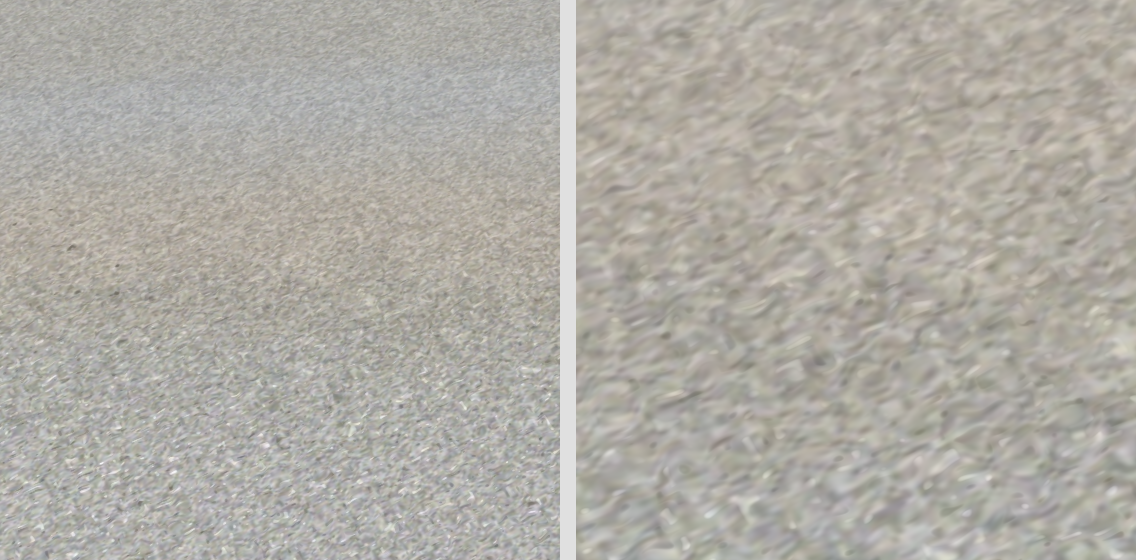
Left: the whole. Right: its middle third, enlarged.
A WebGL 2 fragment shader for this texture:

```glsl
#version 300 es
precision highp float;

uniform vec2 u_resolution;
out vec4 outColor;

float hash(vec2 p) {
  vec3 q = fract(vec3(p.xyx) * 0.1031);
  q += dot(q, q.yzx + 33.33);
  return fract((q.x + q.y) * q.z);
}

float noise(vec2 p) {
  vec2 cell = floor(p);
  vec2 f = fract(p);
  f = f * f * (3.0 - 2.0 * f);
  float low = mix(hash(cell), hash(cell + vec2(1.0, 0.0)), f.x);
  float high = mix(hash(cell + vec2(0.0, 1.0)), hash(cell + vec2(1.0)), f.x);
  return mix(low, high, f.y);
}

float fbm(vec2 p) {
  float sum = 0.0;
  float weight = 0.5;
  for (int i = 0; i < 4; i++) {
    sum += weight * noise(p);
    p = p * 2.03 + 17.7;
    weight *= 0.5;
  }
  return sum / 0.9375;
}

vec2 rotate(vec2 p, float angle) {
  float c = cos(angle);
  float s = sin(angle);
  return vec2(c * p.x + s * p.y, c * p.y - s * p.x);
}

// Ground plane coordinates that shrink towards a far horizon.
vec2 groundPlane(vec2 uv, float horizon) {
  float depth = horizon / (horizon - uv.y);
  return vec2((uv.x - 0.5) * depth, horizon * depth);
}

// Soft horizontal colour bands, bottom to top.
vec3 bandColor(float y) {
  vec3 color = vec3(0.690, 0.688, 0.676);
  color = mix(color, vec3(0.678, 0.676, 0.656), smoothstep(0.10, 0.34, y));
  color = mix(color, vec3(0.668, 0.655, 0.620), smoothstep(0.32, 0.45, y));
  color = mix(color, vec3(0.698, 0.673, 0.633), smoothstep(0.45, 0.57, y));
  color = mix(color, vec3(0.688, 0.680, 0.660), smoothstep(0.60, 0.71, y));
  color = mix(color, vec3(0.684, 0.689, 0.688), smoothstep(0.71, 0.81, y));
  return mix(color, vec3(0.674, 0.669, 0.648), smoothstep(0.84, 0.91, y));
}

// Scattered slanted flecks, one at most in each cell.
float flecks(vec2 uv, float cells, float density, float seed) {
  vec2 id = floor(uv * cells);
  vec2 key = id + seed;
  vec2 center = 0.3 + 0.4 * vec2(hash(key + 3.1), hash(key + 8.7));
  vec2 d = rotate(fract(uv * cells) - center, mix(0.05, 0.55, hash(key + 5.3)));
  vec2 radius = vec2(mix(0.12, 0.28, hash(key + 1.9)), mix(0.05, 0.10, hash(key + 6.1)));
  d.y += 0.12 * (noise(uv * cells * 6.0) - 0.5);
  float shape = 1.0 - smoothstep(0.3, 1.4, length(d / radius));
  return shape * step(hash(key), density);
}

// Warm to cool tint with a little red to green, brightness kept.
vec3 tintNoise(vec2 p) {
  float warm = noise(p) - 0.5;
  float rosy = noise(p + 71.3) - 0.5;
  return warm * vec3(0.25, 0.12, -1.0) + rosy * vec3(0.5, -0.28, 0.2);
}

void main() {
  vec2 uv = gl_FragCoord.xy / u_resolution;
  vec2 ground = groundPlane(uv, 4.5);

  // Broad bands with uneven borders
  float patches = fbm(uv * vec2(4.0, 9.0) + 5.0) - 0.5;
  float bandY = uv.y - 0.05 * (uv.x - 0.5) * smoothstep(0.55, 0.85, uv.y);
  vec3 color = bandColor(bandY + 0.10 * patches * (1.0 - smoothstep(0.7, 0.9, uv.y)));

  // Dusty and dirty patches around the middle
  float middle = exp(-pow((uv.y - 0.52) / 0.14, 2.0));
  float dirt = fbm(uv * vec2(18.0, 38.0) + 40.0) - 0.5;
  color += middle * dirt * vec3(0.08, 0.08, 0.07);
  color += (fbm(uv * vec2(7.0, 12.0) + 90.0) - 0.5) * vec3(0.02, 0.02, 0.01);

  // Faint seam
  float seamY = 0.838 + 0.05 * uv.x + 0.008 * (noise(uv * 9.0) - 0.5);
  color -= 0.018 * exp(-pow((uv.y - seamY) / 0.006, 2.0)) * noise(uv * vec2(12.0, 5.0) + 20.0);

  // Slanted stone grain, coarse and fine
  vec2 slanted = rotate(ground, 0.5);
  slanted += 0.006 * (vec2(noise(ground * 60.0), noise(ground * 60.0 + 60.0)) - 0.5);
  float coarse = noise(slanted * vec2(92.0, 165.0)) - 0.5;
  float fine = noise(slanted * vec2(150.0, 255.0) + 30.0) - 0.5;
  float contrast = mix(1.2, 0.72, smoothstep(0.15, 0.9, uv.y));
  color += contrast * (0.125 * coarse + 0.13 * fine);

  // Bright chips and dark gaps, stronger nearby
  float near = 1.0 - smoothstep(0.15, 0.75, uv.y);
  float chip = noise(slanted * vec2(88.0, 150.0) + 200.0);
  color += 0.12 * (0.3 + near) * smoothstep(0.78, 0.98, chip);
  color -= 0.08 * (0.4 + near) * smoothstep(0.22, 0.03, chip);

  // Coloured speckle
  color += mix(0.03, 0.075, near) * tintNoise(slanted * vec2(110.0, 150.0) + 310.0);

  // Dark debris, gathered on the middle left
  float gathered = exp(-pow((uv.y - 0.56) / 0.07, 2.0)) * (1.0 - smoothstep(0.2, 0.45, uv.x));
  float debris = flecks(uv, 26.0, 0.005 + 0.20 * gathered, 11.0);
  debris = max(debris, 0.5 * flecks(uv + 0.013, 40.0, 0.004 + 0.06 * middle, 53.0));
  color = mix(color, vec3(0.37, 0.35, 0.31), 0.65 * debris);

  outColor = vec4(clamp(color, 0.0, 1.0), 1.0);
}
```
